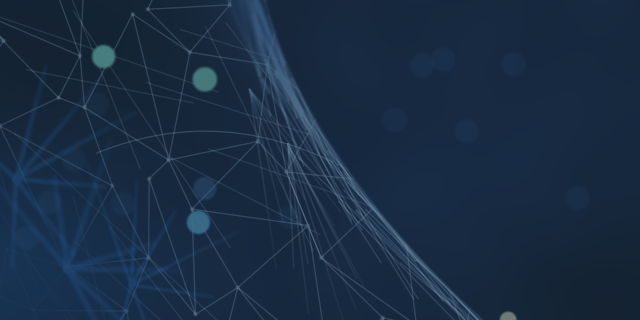
Write a Shadertoy shader that draws this background.

```glsl
const vec3 NAVY = vec3(0.088, 0.158, 0.245);
const vec3 SHADOW = vec3(0.078, 0.133, 0.190);
const vec3 DEEP_BLUE = vec3(0.095, 0.225, 0.375);
const vec3 STEEL = vec3(0.22, 0.36, 0.52);
const vec3 SILVER = vec3(0.42, 0.53, 0.62);
const vec3 TEAL = vec3(0.29, 0.51, 0.51);

float hash(vec2 p) {
    vec3 q = fract(p.xyx * vec3(0.1031, 0.1030, 0.0973));
    q += dot(q, q.yzx + 33.33);
    return fract((q.x + q.y) * q.z);
}

vec2 hash2(vec2 p) {
    return vec2(hash(p + 3.7), hash(p + 71.3));
}

float gradientNoise(vec2 p) {
    vec2 i = floor(p), f = fract(p), u = f * f * (3.0 - 2.0 * f);
    vec4 n;
    for (int k = 0; k < 4; k++) {
        vec2 corner = vec2(k & 1, k >> 1);
        n[k] = dot(hash2(i + corner) * 2.0 - 1.0, f - corner);
    }
    return mix(mix(n.x, n.y, u.x), mix(n.z, n.w, u.x), u.y);
}

float segmentDistance(vec2 p, vec2 a, vec2 b) {
    vec2 ab = b - a;
    return length(p - a - ab * clamp(dot(p - a, ab) / dot(ab, ab), 0.0, 1.0));
}

float stroke(float d, float width, float px) {
    return 1.0 - smoothstep(max(width - px, 0.0), width + px, d);
}

float softGlow(vec2 p, vec2 center, vec2 radius) {
    vec2 q = (p - center) / radius;
    return exp(-dot(q, q));
}

float disc(vec2 p, vec2 center, float radius, float blur) {
    return 1.0 - smoothstep(radius - blur, radius + blur, length(p - center));
}

// Right border of the fabric, measured by the drop from the top
float ridge(float drop) {
    return 0.833 + drop * (0.257 + 0.42 * drop);
}

// Jittered nodes joined to their neighbours
float net(vec2 p, float size, float px) {
    vec2 q = mat2(0.94, 0.34, -0.34, 0.94) * p / size;
    float light = 0.0;
    for (int j = -1; j <= 1; j++)
    for (int i = -1; i <= 1; i++) {
        vec2 cell = floor(q) + vec2(i, j);
        vec2 node = cell + hash2(cell);
        light += 0.8 * disc(q, node, 0.018, 0.018 + px / size);
        for (int k = 0; k < 3; k++) {
            vec2 other = cell + vec2(k > 0 ? 1 : 0, k < 2 ? -1 : 0);
            float d = size * segmentDistance(q, node, other + hash2(other));
            light += 0.42 * step(0.25, hash(cell + float(k) * 17.0)) * stroke(d, 0.001, px);
        }
    }
    return light;
}

// Long threads that mostly run down to the right
float threads(vec2 p, float px) {
    float light = 0.0;
    for (int i = 0; i < 18; i++) {
        vec2 r = hash2(vec2(i, 5)), s = hash2(vec2(i, 29));
        vec2 a = vec2(-0.1 + 0.9 * r.x, 0.2 + 0.95 * r.y);
        float angle = -0.15 - 1.2 * s.x;
        vec2 b = a + (0.4 + 0.5 * s.y) * vec2(cos(angle), sin(angle));
        light += 0.26 * stroke(segmentDistance(p, a, b), 0.001, px);
    }
    return light;
}

// Rays from a hub, fading towards their tips
float fan(vec2 p, vec2 hub, float angle, float spread, float reach, float width, float px) {
    float light = 0.0;
    for (int i = 0; i < 7; i++) {
        vec2 r = hash2(hub * 50.0 + float(i) * 7.0);
        float a = angle + spread * ((float(i) + r.x) / 7.0 - 0.5);
        vec2 tip = hub + reach * (0.6 + 0.4 * r.y) * vec2(cos(a), sin(a));
        light += stroke(segmentDistance(p, hub, tip), width, px + width);
    }
    return light * (1.0 - 0.7 * smoothstep(0.0, reach, length(p - hub)));
}

// Tangents of the ridge, blurred towards the top
float fabric(vec2 p, float blur, float px) {
    float light = 0.0;
    for (int i = 0; i < 46; i++) {
        vec2 r = hash2(vec2(i, 113)), s = hash2(vec2(i, 211));
        float drop = -0.1 + 1.2 * (float(i) + r.x) / 46.0;
        vec2 center = vec2(ridge(drop) - 0.11 * r.y * r.y, 1.0 - drop);
        vec2 along = vec2(0.257 + 0.84 * drop - 0.22 * (s.x - 0.4), -1.0);
        float reach = 0.13 + 0.25 * s.y;
        float d = segmentDistance(p, center - along * reach, center + along * reach);
        light += stroke(d, 0.001 + 0.006 * blur, px + 0.006 * blur);
    }
    return light * mix(0.30, 0.16, blur);
}

void mainImage(out vec4 fragColor, in vec2 fragCoord) {
    float px = 1.0 / iResolution.y;
    vec2 p = fragCoord * px;
    float depth = ridge(1.0 - p.y) - p.x;
    float inside = smoothstep(-0.004, 0.012, depth);
    float topBlur = smoothstep(0.45, 1.0, p.y);
    float focus = smoothstep(0.15, 0.6, length(p - vec2(0.0, 0.1)));

    // Background
    vec3 color = mix(NAVY, SHADOW, 0.85 * softGlow(p, vec2(0.1, 0.9), vec2(0.6, 0.45)));
    color = mix(color, SHADOW, 0.9 * softGlow(p, vec2(1.95, 0.0), vec2(0.5, 0.4)));
    color += vec3(0.004, 0.012, 0.025) * softGlow(p, vec2(1.5, 0.4), vec2(0.45, 0.4));
    color = mix(color, DEEP_BLUE, 0.6 * softGlow(p, vec2(0.0, 0.15), vec2(0.45, 0.32)));
    color *= 1.0 + 0.08 * gradientNoise(p * 4.0);

    // Blurred foreground rays
    float rays = fan(p, vec2(0.05, 0.44), 0.4, 4.2, 0.45, 0.006, px);
    rays += fan(p, vec2(0.21, 0.16), 0.5, 3.6, 0.42, 0.007, px);
    rays += fan(p, vec2(0.41, 0.11), 0.2, 4.4, 0.42, 0.004, px);
    color = mix(color, vec3(0.12, 0.28, 0.46), min(0.5 * rays, 0.7));

    // Net, threads and arched strand
    float web = net(p, 0.21, px) + threads(p, px);
    float arch = abs(p.y - 0.59 + 0.6 * (p.x - 0.64) * (p.x - 0.64));
    web += 0.45 * stroke(arch, 0.001, px) * step(0.3, p.x);
    color = mix(color, mix(STEEL, SILVER, focus), min(web, 0.8) * inside * (0.2 + 0.6 * focus));

    // Fabric with its soft ridge
    float band = smoothstep(-0.01, 0.01 + 0.05 * topBlur, depth);
    band *= exp(-max(depth, 0.0) / mix(0.035, 0.075, topBlur));
    color = mix(color, STEEL, band * mix(0.38, 0.75, topBlur));
    float strands = fabric(p, topBlur, px);
    strands += 0.28 * fan(p, vec2(0.90, 0.55), -1.3, 0.6, 0.6, 0.001, px);
    strands += 0.25 * fan(p, vec2(0.78, 0.72), -1.15, 0.7, 0.6, 0.001, px);
    color = mix(color, mix(SILVER, STEEL, topBlur), min(strands, 0.75) * inside);

    // Faint scattered lights
    for (int i = 0; i < 12; i++) {
        vec2 center = hash2(vec2(i, 307)) * vec2(2.0, 0.7) + vec2(0.0, 0.25);
        color += vec3(0.012, 0.026, 0.036) * disc(p, center, 0.037, 0.008);
    }

    // Bright lights
    color = mix(color, TEAL, 0.95 * disc(p, vec2(0.324, 0.823), 0.036, 0.007));
    color = mix(color, TEAL, 0.9 * disc(p, vec2(0.640, 0.752), 0.038, 0.007));
    color = mix(color, vec3(0.23, 0.44, 0.56), 0.9 * disc(p, vec2(0.620, 0.305), 0.036, 0.006));
    color = mix(color, STEEL, 0.4 * disc(p, vec2(0.640, 0.411), 0.036, 0.007));
    color = mix(color, vec3(0.43, 0.48, 0.46), disc(p, vec2(1.588, 0.0), 0.026, 0.005));

    fragColor = vec4(color, 1.0);
}
```
